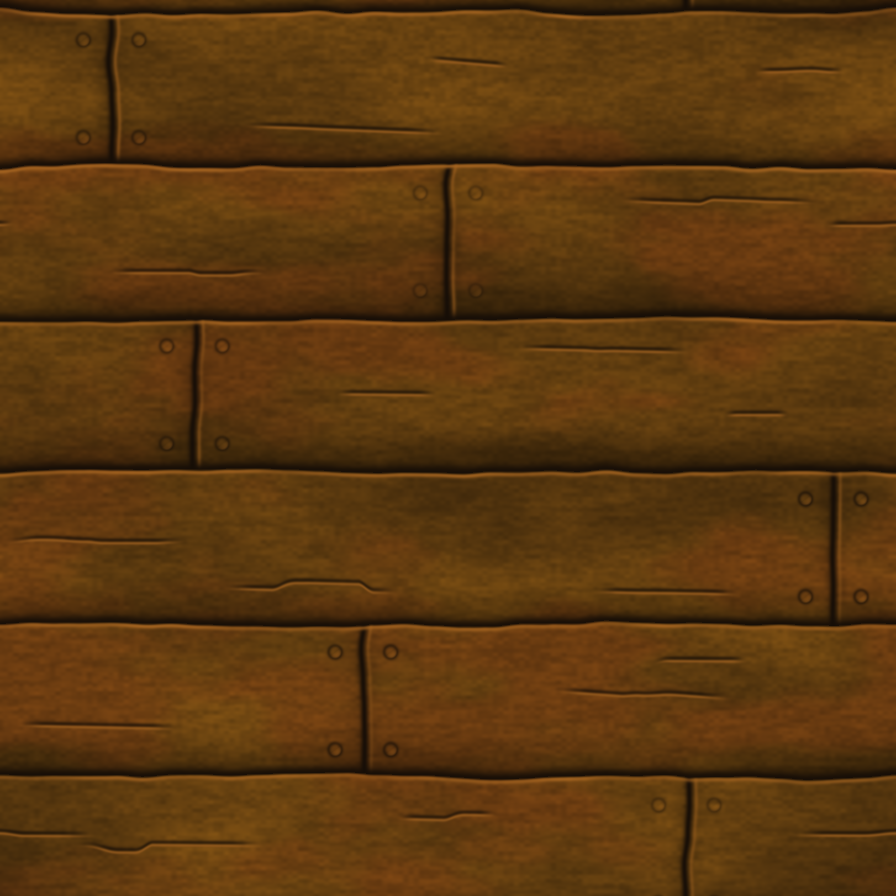
This texture is drawn by a Shadertoy shader. Its source:

```glsl
// Old brown wooden planks: six staggered rows, one butt joint in each.
// Seams and cracks pair a dark groove with a lit lower lip; periodic noise
// adds grain, rusty stains and bent edges. Nails flank every joint.

const float ROW_HEIGHT = 0.1708;
const float FIRST_SEAM = 0.0125;
const vec3 GROOVE = vec3(0.085, 0.052, 0.025);
const vec3 LIP = vec3(0.66, 0.40, 0.13);

float hash(vec2 p) {
    vec3 q = fract(p.xyx * 0.1031);
    q += dot(q, q.yzx + 33.33);
    return fract((q.x + q.y) * q.z);
}

// Value noise that tiles over the unit square
float noise(vec2 p, vec2 freq) {
    p *= freq;
    vec2 i = floor(p), f = fract(p);
    f = f * f * (3.0 - 2.0 * f);
    vec2 a = mod(i, freq), b = mod(i + 1.0, freq);
    return mix(mix(hash(a), hash(vec2(b.x, a.y)), f.x),
               mix(hash(vec2(a.x, b.y)), hash(b), f.x), f.y);
}

float fbm(vec2 p, vec2 freq) {
    float sum = 0.0, weight = 0.53;
    for (int i = 0; i < 4; i++) {
        sum += weight * noise(p, freq);
        freq *= 2.0;
        weight *= 0.5;
    }
    return sum;
}

float bell(float d, float width) {
    return exp(-d * d / (width * width));
}

// Vertical bend of a seam, in rows
float seamBend(float x, float seam) {
    vec2 p = vec2(x, seam / 6.0);
    return 0.04 * (noise(p, vec2(9.0, 6.0)) - 0.5)
         + 0.02 * (noise(p, vec2(31.0, 6.0)) - 0.5);
}

void mainImage(out vec4 fragColor, in vec2 fragCoord) {
    vec2 p = fragCoord / iResolution.xy;
    p.y = 1.0 - p.y;

    // Row and distances to its upper and lower edges
    float t = (p.y - FIRST_SEAM) / ROW_HEIGHT;
    float row = floor(t - seamBend(p.x, floor(t + 0.5)));
    float inRow = (t - row) * ROW_HEIGHT;
    float top = inRow - seamBend(p.x, row) * ROW_HEIGHT;
    float bottom = ROW_HEIGHT - inRow + seamBend(p.x, row + 1.0) * ROW_HEIGHT;
    row = mod(row + 6.0, 6.0);

    // Signed distance to the joint
    float joints[6] = float[6](0.124, 0.500, 0.217, 0.930, 0.405, 0.766);
    float joint = joints[int(row)];
    float side = fract(p.x - joint + 0.5) - 0.5;
    float jointDist = side + 0.007 * (noise(p, vec2(5.0, 29.0)) - 0.5);

    // Wood tone, stains and grain
    float tone = 0.5 + 1.5 * (fbm(p, vec2(4.0, 9.0)) - 0.5);
    tone += 0.22 * (hash(vec2(row, 4.0)) - 0.5);
    vec3 color = mix(vec3(0.25, 0.158, 0.043), vec3(0.43, 0.272, 0.065), clamp(tone, 0.0, 1.0));
    float stain = smoothstep(0.5, 0.75, fbm(p + 0.37, vec2(5.0, 11.0)));
    color = mix(color, vec3(0.43, 0.225, 0.065), 0.65 * stain);
    float grain = 0.55 * noise(p, vec2(50.0, 190.0)) + 0.45 * noise(p + 0.2, vec2(170.0, 230.0));
    color *= 1.0 + 0.32 * (grain - 0.5);
    color *= mix(0.72, 1.04, smoothstep(0.0, 0.06, bottom));
    color *= mix(0.85, 1.0, smoothstep(0.0, 0.025, abs(jointDist)));

    // Cracks: bent, tapering lines spread along each plank
    for (int k = 0; k < 3; k++) {
        vec2 seed = vec2(row * 3.0 + float(k), 11.0);
        float center = joint + 0.12 + 0.76 * (float(k) + hash(seed)) / 3.0;
        float dx = fract(p.x - center + 0.5) - 0.5;
        float reach = mix(0.035, 0.12, hash(seed + 20.0));
        float slope = 0.28 * pow(hash(seed + 40.0) - 0.5, 3.0) * 4.0;
        float path = ROW_HEIGHT * mix(0.18, 0.8, hash(seed + 60.0)) + slope * dx;
        float kink = smoothstep(0.3, 0.7, noise(vec2(p.x, seed.x / 18.0), vec2(21.0, 18.0)));
        path += 0.009 * (kink - 0.5) * hash(seed + 80.0);
        float d = inRow - path;
        float taper = 1.0 - smoothstep(0.6 * reach, reach, abs(dx));
        color = mix(color, GROOVE, 0.65 * taper * bell(d + 0.002, 0.0025));
        color = mix(color, LIP * 0.9, 0.75 * taper * bell(d - 0.0015, 0.0018));
    }

    // Nails: dark rims with a lit lower right
    vec2 nail = vec2(side - (side < 0.0 ? -0.031 : 0.031),
                     inRow - (inRow < 0.085 ? 0.032 : 0.141));
    float radius = length(nail);
    float wear = mix(0.5, 1.0, hash(vec2(row, 90.0)));
    float facing = dot(nail, vec2(0.6, 0.8)) / 0.007;
    color = mix(color, GROOVE, 0.6 * wear * bell(radius - 0.007, 0.0025));
    float head = 1.0 - smoothstep(0.005, 0.008, radius);
    color += LIP * head * wear * (0.05 + 0.3 * max(facing, 0.0));

    // Worn lit lips, then the dark gaps between planks
    float worn = mix(0.35, 1.0, noise(p, vec2(19.0, 12.0)));
    color = mix(color, LIP, 0.6 * worn * bell(jointDist - 0.0075, 0.0025));
    color = mix(color, GROOVE, 0.95 * bell(jointDist, 0.0042));
    color = mix(color, LIP, 0.9 * worn * bell(top - 0.0035, 0.0026));
    color = mix(color, GROOVE, 0.95 * bell(bottom, 0.0075));
    color = mix(color, GROOVE, 0.8 * bell(top, 0.0016));

    fragColor = vec4(color, 1.0);
}
```
